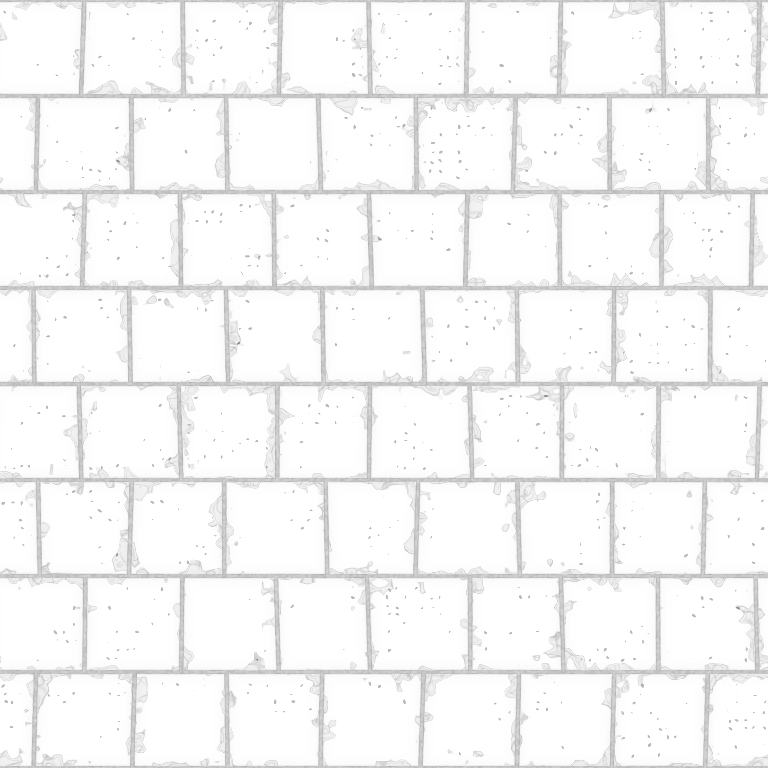
Reproduce this texture map procedurally as a Shadertoy shader.

```glsl
// Pale stone blocks in an 8 by 8 running bond with thin grainy grey joints.
// Block edges carry jagged chips, outlined by contours of a faceted noise field;
// faces carry sparse clumps of small pits. All noise wraps, so the sheet tiles.

const float TILES = 8.0;

float hash(vec2 p) {
    vec3 q = fract(vec3(p.xyx) * vec3(0.1031, 0.1030, 0.0973));
    q += dot(q, q.yzx + 33.33);
    return fract((q.x + q.y) * q.z);
}

// Linear interpolation keeps the creases that give chips their angular outline.
float facetNoise(vec2 p, float freq, float seed) {
    p *= freq;
    vec2 cell = floor(p), f = p - cell;
    float period = TILES * freq;
    vec2 lo = mod(cell, period) + seed;
    vec2 hi = mod(cell + 1.0, period) + seed;
    return mix(mix(hash(lo), hash(vec2(hi.x, lo.y)), f.x),
               mix(hash(vec2(lo.x, hi.y)), hash(hi), f.x), f.y);
}

// Slightly shifted and tilted upright joint on the left of a block.
float jointX(float column, float row, float height) {
    vec2 id = vec2(mod(column, TILES), row);
    float stagger = mod(row, 2.0) < 0.5 ? 0.37 : 0.87;
    float shift = (hash(id + 3.7) - 0.5) * 0.09;
    float tilt = (hash(id + 19.3) - 0.5) * 0.07;
    return column + stagger + shift + tilt * (height - 0.5);
}

float stroke(float dist, float width, float blur) {
    return 1.0 - smoothstep(width - blur, width + blur, abs(dist));
}

// Small irregular pits, at most one per cell of a fine grid.
float pits(vec2 p, float seed, float px) {
    vec2 g = p * 11.0;
    vec2 cell = mod(floor(g), TILES * 11.0);
    float clump = facetNoise(p, 3.0, seed + 5.0);
    float present = step(hash(cell + 71.0), 0.32 * smoothstep(0.3, 0.85, clump));
    vec2 centre = 0.3 + 0.4 * vec2(hash(cell + 11.0), hash(cell + 47.0));
    vec2 q = (fract(g) - centre) / 11.0;
    float a = 6.2832 * hash(cell + 29.0);
    q = mat2(cos(a), sin(a), -sin(a), cos(a)) * q;
    float size = mix(0.007, 0.021, hash(cell + 83.0));
    float ragged = (facetNoise(p, 45.0, 2.0) - 0.5) * 0.018;
    float dist = length(q * vec2(1.0, 1.7)) + ragged - size;
    return present * (1.0 - smoothstep(-0.5 * px, 0.6 * px, dist));
}

void mainImage(out vec4 fragColor, in vec2 fragCoord) {
    vec2 p = fragCoord / iResolution.xy * TILES;
    float px = TILES / iResolution.y;
    float row = floor(p.y), height = p.y - row;

    // Find the block between its two tilted joints.
    float column = floor(p.x - (mod(row, 2.0) < 0.5 ? 0.37 : 0.87));
    if (p.x < jointX(column, row, height)) column -= 1.0;
    else if (p.x > jointX(column + 1.0, row, height)) column += 1.0;
    float side = min(p.x - jointX(column, row, height),
                     jointX(column + 1.0, row, height) - p.x);
    float level = min(height, 1.0 - height);
    float edge = min(side, level);
    float seed = 40.0 * hash(vec2(mod(column, TILES), row) + 7.0);

    // Chips bite inward where the mixed noise rises above a threshold.
    float bite = 0.62 * facetNoise(p, 6.0, seed) + 0.38 * facetNoise(p, 15.0, seed + 9.0);
    float chip = edge - 0.015 - 0.52 * max(bite - 0.53, 0.0);
    float chipped = 1.0 - smoothstep(-px, px, chip);
    float fade = mix(0.35, 1.0, facetNoise(p, 8.0, seed + 21.0));
    float outline = stroke(chip, 0.009, 1.1 * px) * fade;
    float innerRim = stroke(chip + 0.045, 0.008, 1.2 * px) * chipped;
    float ridge = facetNoise(p, 10.0, seed + 33.0) - 0.5;
    float crease = stroke(ridge, 0.035, 3.0 * px) * chipped * fade;

    // Faces: soft shading toward the rim, chips, then pits.
    float shade = 1.0 - 0.045 * exp(-edge * 22.0);
    shade -= 0.045 * chipped + 0.17 * outline + 0.07 * innerRim + 0.12 * crease;
    shade -= 0.27 * pits(p, seed, px) * smoothstep(0.05, 0.12, edge);

    // Joints: a grainy band with darker lips on both sides.
    float grain = facetNoise(p, 48.0, 1.0);
    float wobble = (facetNoise(p, 20.0, 13.0) - 0.5) * 0.007;
    float band = min(side - 0.024, level - 0.019) + wobble;
    float joint = 1.0 - smoothstep(-0.6 * px, 0.6 * px, band);
    float lip = stroke(band + 0.006, 0.005, 0.8 * px);
    float mortar = 0.79 + 0.11 * (grain - 0.4) - 0.07 * lip;
    shade = mix(shade, mortar, joint);

    fragColor = vec4(vec3(clamp(shade, 0.0, 1.0)), 1.0);
}
```
